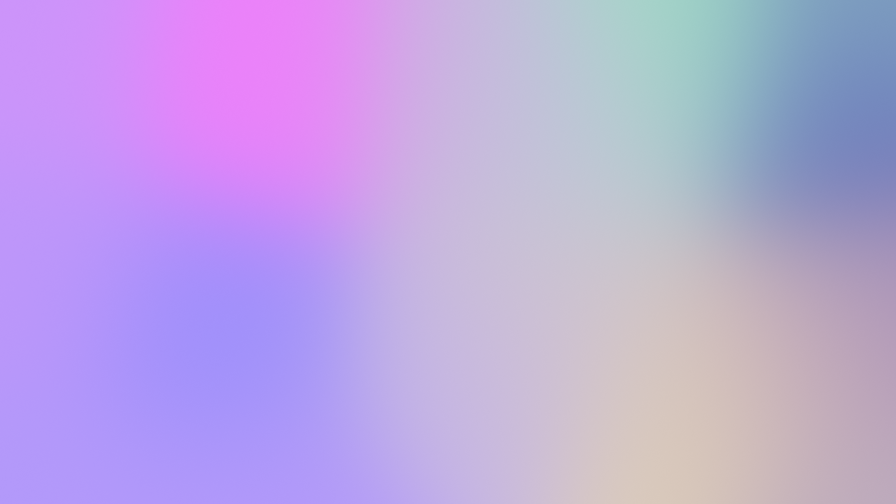
Reproduce this background procedurally as a WebGL 1 fragment shader.

```glsl
precision highp float;
// Soft pastel mesh gradient: pink and periwinkle on the left, mint, slate and sand on the right.

uniform vec2 u_resolution;

const float ASPECT = 16.0 / 9.0;  // layout width in canvas heights
const float SPREAD = 0.175;       // softness of every glow, in canvas heights
const float DITHER = 1.0 / 255.0; // hides colour steps

// Left side
const vec3 ORCHID     = vec3(0.80, 0.58, 0.98);
const vec3 PINK       = vec3(0.93, 0.50, 0.98);
const vec3 VIOLET     = vec3(0.74, 0.59, 0.98);
const vec3 PERIWINKLE = vec3(0.61, 0.56, 0.985);
const vec3 LAVENDER   = vec3(0.70, 0.60, 0.98);
// Centre
const vec3 LILAC      = vec3(0.80, 0.69, 0.89);
const vec3 WISTERIA   = vec3(0.775, 0.71, 0.90);
const vec3 MIST       = vec3(0.74, 0.80, 0.83);
const vec3 PEARL      = vec3(0.81, 0.77, 0.80);
// Right side
const vec3 MINT       = vec3(0.62, 0.86, 0.77);
const vec3 STEEL      = vec3(0.50, 0.64, 0.75);
const vec3 SLATE      = vec3(0.41, 0.46, 0.74);
const vec3 SAND       = vec3(0.87, 0.81, 0.72);
const vec3 ROSE       = vec3(0.78, 0.68, 0.73);
const vec3 MAUVE      = vec3(0.66, 0.56, 0.72);
const vec3 TAUPE      = vec3(0.74, 0.67, 0.74);

// Gaussian glow: weighted colour in rgb, weight in a
vec4 glow(vec2 offset, vec3 colour) {
    float weight = exp(-0.5 * dot(offset, offset) / (SPREAD * SPREAD));
    return vec4(colour, 1.0) * weight;
}

float hash(vec2 p) {
    return fract(sin(dot(p, vec2(12.99, 78.23))) * 43758.5);
}

void main() {
    vec2 p = gl_FragCoord.xy / u_resolution * vec2(ASPECT, 1.0);
    vec4 mesh = vec4(0.0);

    // Left: pink above periwinkle, ringed by violets
    mesh += glow(p - vec2(0.05, 0.88), ORCHID);
    mesh += glow(p - vec2(0.53, 0.815), PINK);
    mesh += glow(p - vec2(0.05, 0.47), VIOLET);
    mesh += glow(p - vec2(0.45, 0.34), PERIWINKLE);
    mesh += glow(p - vec2(0.09, 0.0), LAVENDER);
    mesh += glow(p - vec2(0.51, -0.02), LAVENDER);

    // Centre: pale vertical transition
    mesh += glow(p - vec2(0.95, 0.79), LILAC);
    mesh += glow(p - vec2(0.925, 0.28), WISTERIA);
    mesh += glow(p - vec2(1.135, 0.745), MIST);
    mesh += glow(p - vec2(1.12, 0.40), PEARL);

    // Right: mint and slate above sand
    mesh += glow(p - vec2(1.355, 0.905), MINT);
    mesh += glow(p - vec2(1.78, 1.02), STEEL);
    mesh += glow(p - vec2(1.68, 0.755), SLATE);
    mesh += glow(p - vec2(1.375, 0.20), SAND);
    mesh += glow(p - vec2(1.60, 0.305), ROSE);
    mesh += glow(p - vec2(1.82, 0.365), MAUVE);
    mesh += glow(p - vec2(1.77, 0.0), TAUPE);

    // Normalised blend with a fine dither
    vec3 colour = mesh.rgb / mesh.a;
    colour += (hash(gl_FragCoord.xy) - 0.5) * DITHER;
    gl_FragColor = vec4(colour, 1.0);
}
```
